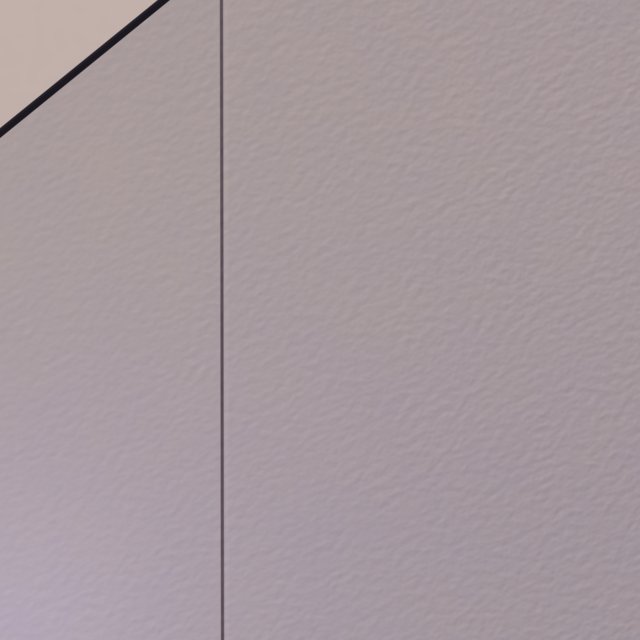
This texture is drawn by a WebGL 2 fragment shader. Its source:

```glsl
#version 300 es
precision highp float;
// Softly embossed mauve wall with a vertical seam and a dark diagonal trim below a pale corner.

uniform vec2 u_resolution;
out vec4 outColor;

// Wall tints at the corners
const vec3 WALL_TOP_LEFT     = vec3(0.665, 0.612, 0.608);
const vec3 WALL_TOP_RIGHT    = vec3(0.645, 0.592, 0.605);
const vec3 WALL_BOTTOM_LEFT  = vec3(0.670, 0.622, 0.665);
const vec3 WALL_BOTTOM_RIGHT = vec3(0.630, 0.582, 0.612);
const vec3 CORNER_GLOW       = vec3(0.035, 0.035, 0.050);

// Pale corner and its trim
const vec3 PALE_COLOR  = vec3(0.755, 0.692, 0.665);
const vec3 TRIM_COLOR  = vec3(0.105, 0.090, 0.120);
const vec2 TRIM_START  = vec2(0.0, 0.7920);
const vec2 TRIM_END    = vec2(0.2560, 1.0);
const float TRIM_HALF_WIDTH = 0.0060;

// Vertical seam
const vec3 SEAM_COLOR  = vec3(0.355, 0.300, 0.330);
const float SEAM_TOP_X = 0.3460;
const float SEAM_BOTTOM_X = 0.3477;
const float SEAM_HALF_WIDTH = 0.0024;
const float SEAM_SOFTNESS = 0.0016;

// Grain of the plaster
const float GRAIN_SCALE = 88.0;
const float GRAIN_TILT  = 0.45;
const float GRAIN_STRETCH = 0.62;
const float GRAIN_LEFT  = 0.020;
const float GRAIN_RIGHT = 0.042;
const vec2 LIGHT_STEP   = vec2(-0.0012, 0.0022);
const float MOTTLE_STRENGTH = 0.012;

vec2 hashGradient(vec2 cell) {
    vec3 p = fract(cell.xyx * vec3(0.1031, 0.1030, 0.0973));
    p += dot(p, p.yzx + 33.33);
    return fract((p.xx + p.yz) * p.zy) * 2.0 - 1.0;
}

float gradientNoise(vec2 p) {
    vec2 cell = floor(p), f = fract(p);
    vec2 blend = f * f * f * (f * (f * 6.0 - 15.0) + 10.0);
    float a = dot(hashGradient(cell), f);
    float b = dot(hashGradient(cell + vec2(1, 0)), f - vec2(1, 0));
    float c = dot(hashGradient(cell + vec2(0, 1)), f - vec2(0, 1));
    float d = dot(hashGradient(cell + vec2(1, 1)), f - vec2(1, 1));
    return mix(mix(a, b, blend.x), mix(c, d, blend.x), blend.y);
}

// Plaster height: stretched octaves along a tilted direction
float plasterHeight(vec2 uv) {
    float c = cos(GRAIN_TILT), s = sin(GRAIN_TILT);
    vec2 p = mat2(c, -s, s, c) * uv * GRAIN_SCALE;
    p.x *= GRAIN_STRETCH;
    float height = 0.0, weight = 1.0;
    for (int i = 0; i < 3; i++) {
        height += weight * gradientNoise(p + float(i) * 17.3);
        p *= 1.8;
        weight *= 0.5;
    }
    return height;
}

vec3 wallColor(vec2 uv) {
    vec3 top = mix(WALL_TOP_LEFT, WALL_TOP_RIGHT, uv.x);
    vec3 bottom = mix(WALL_BOTTOM_LEFT, WALL_BOTTOM_RIGHT, smoothstep(0.0, 1.0, uv.x));
    vec3 color = mix(bottom, top, smoothstep(0.0, 0.9, uv.y));
    color += CORNER_GLOW * exp(-18.0 * dot(uv, uv));

    // Relief lit from the upper left, stronger toward the right
    float relief = plasterHeight(uv - LIGHT_STEP) - plasterHeight(uv + LIGHT_STEP);
    color += relief * mix(GRAIN_LEFT, GRAIN_RIGHT, uv.x);

    // Broad warm and violet mottling
    float mottle = gradientNoise(uv * 9.0) + 0.6 * gradientNoise(uv * 23.0 + 5.0);
    return color + MOTTLE_STRENGTH * mottle * vec3(0.5, 0.4, -0.7);
}

void main() {
    vec2 uv = gl_FragCoord.xy / u_resolution;
    float pixel = 1.0 / min(u_resolution.x, u_resolution.y);
    vec3 color = wallColor(uv);

    // Seam with a faint bright lip on its right
    float seamX = uv.x - mix(SEAM_BOTTOM_X, SEAM_TOP_X, uv.y);
    float soft = max(SEAM_SOFTNESS, pixel * 0.75);
    float seam = 1.0 - smoothstep(-soft, soft, abs(seamX) - SEAM_HALF_WIDTH);
    float wear = 0.04 * gradientNoise(vec2(uv.x * 60.0, uv.y * 70.0));
    color += 0.015 * exp(-pow((seamX - 0.007) / 0.003, 2.0));
    color = mix(color, SEAM_COLOR + wear, seam);

    // Signed distance to the trim, positive in the pale corner
    vec2 along = normalize(TRIM_END - TRIM_START);
    float side = dot(uv - TRIM_START, vec2(-along.y, along.x));
    float edge = max(0.0014, pixel * 0.75);
    vec3 pale = PALE_COLOR + 0.012 * (uv.y - 0.9) + 0.004 * gradientNoise(uv * 40.0);
    color = mix(color, pale, smoothstep(-edge, edge, side));
    float trim = 1.0 - smoothstep(-edge, edge, abs(side) - TRIM_HALF_WIDTH);
    vec3 trimShade = TRIM_COLOR + 0.05 * smoothstep(0.0, TRIM_HALF_WIDTH, side);
    color = mix(color, trimShade, trim);

    outColor = vec4(color, 1.0);
}
```
